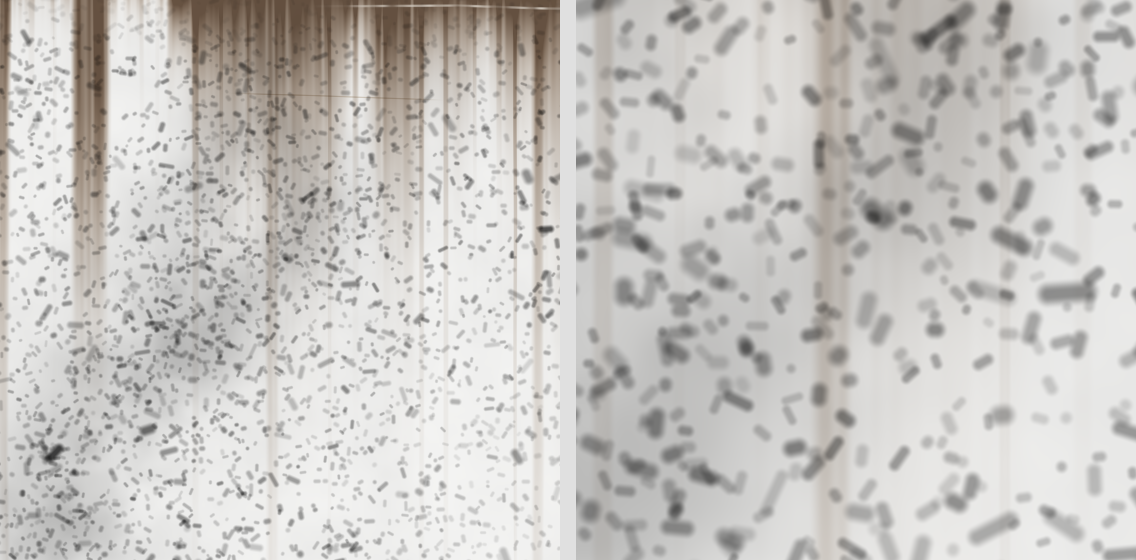
Left, the full canvas; right, a detail of the centre.
Give the GLSL for this texture, as a WebGL 2 fragment shader.

```glsl
#version 300 es
precision highp float;

uniform vec2 u_resolution;
out vec4 fragColor;

#define PAPER vec3(0.962, 0.962, 0.957)
#define RUST_ABSORB vec3(0.78, 0.98, 1.18)
#define RUST_STRENGTH 1.0
#define STREAK_COUNT 22
#define FLECK_STRENGTH 0.42
#define BLOT_STRENGTH 0.74
#define HAZE_STRENGTH 0.25
#define PI 3.14159

vec3 hash3(vec2 p) {
  vec3 q = fract(p.xyx * vec3(0.1031, 0.1030, 0.0973));
  q += dot(q, q.yxz + 33.33);
  return fract((q.xxy + q.yzz) * q.zyx);
}

float noise(vec2 p) {
  vec2 cell = floor(p), f = fract(p);
  f = f * f * (3.0 - 2.0 * f);
  float low = mix(hash3(cell).x, hash3(cell + vec2(1, 0)).x, f.x);
  float high = mix(hash3(cell + vec2(0, 1)).x, hash3(cell + vec2(1, 1)).x, f.x);
  return mix(low, high, f.y);
}

float fbm(vec2 p) {
  float sum = 0.0, gain = 0.5;
  for (int i = 0; i < 4; i++) {
    sum += gain * noise(p);
    p = p * 2.03 + 17.3;
    gain *= 0.5;
  }
  return sum;
}

float band(float x, float center, float halfWidth, float blur) {
  return 1.0 - smoothstep(halfWidth - blur, halfWidth + blur, abs(x - center));
}

// Diagonal cloud where the dirt gathers
float cloud(vec2 p) {
  vec2 start = vec2(0.08, 0.0), axis = vec2(0.48, 0.82);
  float t = clamp(dot(p - start, axis) / dot(axis, axis), 0.0, 1.0);
  float d = length(p - start - axis * t) / 0.15;
  return exp(-d * d) * smoothstep(0.15, 0.7, fbm(p * 5.0 + 3.0));
}

// Light left by soft, randomly turned grains; size = (half length, radius) in cells
float grains(vec2 p, float cells, vec2 size, vec2 chance, float strength) {
  vec2 q = p * cells, home = floor(q);
  float light = 1.0;
  for (int j = -1; j <= 1; j++) {
    for (int i = -1; i <= 1; i++) {
      vec2 cell = home + vec2(i, j);
      vec3 place = hash3(cell + cells), form = hash3(cell + cells * 2.0 + 51.7);
      vec2 center = cell + place.xy, d = q - center;
      float angle = form.x * PI;
      vec2 dir = vec2(cos(angle), sin(angle));
      float along = max(abs(dot(d, dir)) - size.x * form.y, 0.0);
      float across = dot(d, vec2(-dir.y, dir.x));
      float radius = size.y * mix(0.65, 1.1, form.z);
      float body = 1.0 - smoothstep(0.15, 1.0, length(vec2(along, across)) / radius);
      float odds = mix(chance.x, chance.y, cloud(center / cells));
      float tone = strength * mix(0.35, 1.0, fract(form.z * 7.0 + form.y));
      light *= 1.0 - body * tone * step(place.z, odds);
    }
  }
  return light;
}

// Rust running down from the top edge
float rust(vec2 p) {
  float drop = 1.0 - p.y;
  float x = p.x + 0.003 * (noise(p * vec2(9.0, 5.0)) - 0.5);
  float threads = 0.55 * noise(vec2(x * 170.0, p.y * 2.0)) + 0.45 * noise(vec2(x * 65.0, p.y));
  float clear = max(band(x, 0.075, 0.053, 0.006), band(x, 0.245, 0.052, 0.008));

  float thin = 0.0;
  for (int i = 0; i < STREAK_COUNT; i++) {
    vec3 r = hash3(vec2(float(i), 7.0));
    float center = (float(i) + r.x) / float(STREAK_COUNT);
    float width = mix(0.003, 0.010, r.y * r.y);
    float reach = mix(0.1, 0.5, r.z * r.z);
    thin += band(x, center, width, width * 0.5) * exp(-drop / reach) * 0.45;
  }

  float reach = 0.03 + 0.15 * pow(noise(vec2(x * 22.0, 4.0)), 1.6);
  float fringe = smoothstep(0.295, 0.31, x) * exp(-drop / reach) * 1.2;
  float broad = band(x, 0.16, 0.028, 0.007) * exp(-drop * drop / 0.13) * 1.1;
  float sides = (band(x, 0.006, 0.008, 0.004) + band(x, 0.96, 0.008, 0.005)) * exp(-drop / 0.4) * 0.7;
  float stain = (thin + fringe) * (1.0 - 0.88 * clear) + broad + sides;
  return stain * (0.4 + 1.15 * threads) + 0.3 * clear * threads * exp(-drop / 0.03);
}

void main() {
  vec2 p = gl_FragCoord.xy / u_resolution;

  // Grey haze and grains, thinner in the corroded rim
  float light = 1.0 - HAZE_STRENGTH * cloud(p) - 0.07 * fbm(p * 9.0);
  float dirt = grains(p, 70.0, vec2(0.30, 0.42), vec2(0.28, 0.75), FLECK_STRENGTH * 0.7);
  dirt *= grains(p, 46.0, vec2(0.30, 0.34), vec2(0.30, 0.70), FLECK_STRENGTH);
  dirt *= grains(p, 27.0, vec2(0.32, 0.24), vec2(0.20, 0.50), FLECK_STRENGTH);
  dirt *= grains(p, 9.0, vec2(0.10, 0.11), vec2(0.13, 0.18), BLOT_STRENGTH);
  light *= mix(dirt, 1.0, 0.75 * smoothstep(0.86, 1.0, p.y));
  vec3 color = PAPER * mix(light, 1.0, 0.4 * smoothstep(0.45, 0.1, distance(p, vec2(1.0, 0.1))));

  // Rust, faint scratches and the chipped upper lip
  color *= exp(-RUST_ABSORB * RUST_STRENGTH * min(rust(p), 1.1));
  float bend = 0.012 * noise(vec2(p.x * 5.0, 2.0));
  float scratch = band(p.y, 0.845 - 0.04 * p.x + bend, 0.0012, 0.001) * band(p.x, 0.6, 0.16, 0.04);
  color *= 1.0 - scratch * vec3(0.12, 0.15, 0.19);
  float lip = band(p.y, 0.982 + bend, 0.002, 0.0015) * smoothstep(0.55, 0.7, p.x);
  color = mix(color, vec3(0.82, 0.79, 0.75), lip * noise(p * 60.0));
  fragColor = vec4(color, 1.0);
}
```
